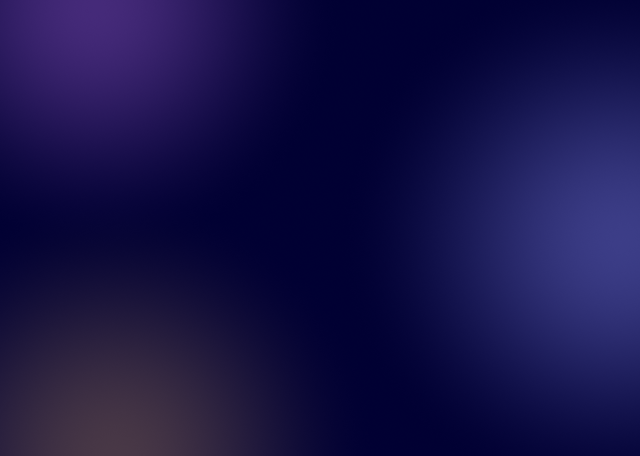
Write a Shadertoy shader that draws this background.

```glsl
// Draws a deep navy backdrop lit by soft violet, indigo and umber glows.

const vec3 NAVY   = vec3(0.004, 0.002, 0.200);
const vec3 VIOLET = vec3(0.270, 0.165, 0.475);
const vec3 INDIGO = vec3(0.235, 0.240, 0.530);
const vec3 UMBER  = vec3(0.285, 0.220, 0.275);

// Sine hash in the range 0 to 1
float hash(vec2 p) {
    return fract(sin(dot(p, vec2(12.9898, 78.233))) * 43758.5453);
}

// Elliptical falloff: 1 at the centre, 0 at the rim
float glow(vec2 uv, vec2 center, vec2 radius) {
    return 1.0 - smoothstep(0.0, 1.0, length((uv - center) / radius));
}

// Blend a coloured glow over the colour beneath it
vec3 addGlow(vec3 under, vec3 tint, vec2 uv, vec2 center, vec2 radius) {
    return mix(under, tint, glow(uv, center, radius));
}

void mainImage(out vec4 fragColor, in vec2 fragCoord) {
    vec2 uv = fragCoord / iResolution.xy;

    // Glows at lower left, upper left and right
    vec3 color = NAVY;
    color = addGlow(color, UMBER,  uv, vec2(0.180, -0.010), vec2(0.410, 0.590));
    color = addGlow(color, VIOLET, uv, vec2(0.150,  0.985), vec2(0.385, 0.545));
    color = addGlow(color, INDIGO, uv, vec2(0.975,  0.475), vec2(0.445, 0.595));

    // Faint dither against banding
    color += (hash(fragCoord) - 0.5) / 255.0;

    fragColor = vec4(color, 1.0);
}
```
